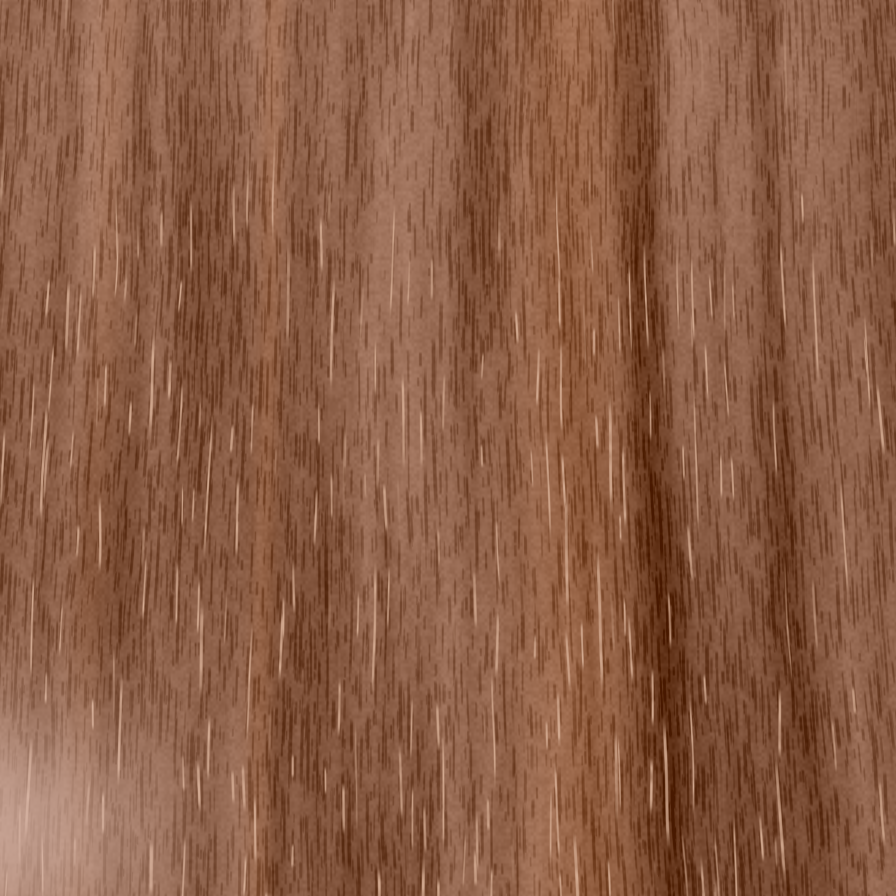
Give the GLSL for this texture, as a WebGL 1 fragment shader.

```glsl
precision highp float;
uniform vec2 u_resolution;

const vec3 DARK_WOOD = vec3(0.35, 0.185, 0.10);
const vec3 PALE_WOOD = vec3(0.77, 0.61, 0.54);
const vec3 WARM_TINT = vec3(0.025, -0.015, -0.055);
const vec3 SCRATCH = vec3(0.83, 0.67, 0.57);
const vec3 SHEEN = vec3(0.81, 0.68, 0.63);

float hash(vec2 p) {
  return fract(sin(dot(p, vec2(127.1, 311.7))) * 43758.545);
}

float noise(vec2 p) {
  vec2 i = floor(p);
  vec2 f = fract(p);
  f = f * f * (3.0 - 2.0 * f);
  float low = mix(hash(i), hash(i + vec2(1.0, 0.0)), f.x);
  float high = mix(hash(i + vec2(0.0, 1.0)), hash(i + vec2(1.0, 1.0)), f.x);
  return mix(low, high, f.y);
}

float fbm(vec2 p) {
  float sum = 0.0;
  float weight = 0.5;
  for (int i = 0; i < 4; i++) {
    sum += weight * noise(p);
    p = p * 2.03 + 17.3;
    weight *= 0.5;
  }
  return sum / 0.9375;
}

// Soft vertical band around a centre line
float band(float x, float centre, float width) {
  float d = (x - centre) / width;
  return exp(-d * d);
}

// Tapered strokes, at most one per grid cell, columns shifted at random
float strokes(vec2 p, vec2 grid, float density, float halfWidth, float tilt, float seed) {
  float column = floor(p.x * grid.x);
  float y = p.y * grid.y + 7.0 * hash(vec2(column, seed));
  vec2 id = vec2(column, floor(y)) + seed;
  vec2 f = vec2(fract(p.x * grid.x), fract(y));
  float reach = mix(0.14, 0.49, hash(id + 3.1));
  float along = abs(f.y - 0.5) / reach;
  float lean = tilt * (hash(id + 5.7) - 0.5) * (f.y - 0.5);
  float centre = 0.5 + 0.4 * (hash(id + 9.2) - 0.5) + lean;
  float dist = abs(f.x - centre) / grid.x;
  float thickness = halfWidth * mix(0.6, 1.2, hash(id + 1.9));
  float soft = max(0.0009, 0.6 / u_resolution.y);
  float line = 1.0 - smoothstep(thickness - soft, thickness + soft, dist);
  float chance = hash(id + 12.4);
  float present = smoothstep(chance - 0.06, chance + 0.06, density);
  return line * present * (1.0 - smoothstep(0.55, 1.0, along));
}

void main() {
  vec2 uv = gl_FragCoord.xy / u_resolution;

  // Grain fans out downwards and wavers slightly
  vec2 p = uv;
  p.x = 0.5 + (uv.x - 0.5) / (1.0 + 0.13 * (1.0 - uv.y));
  p.x += 0.012 * (noise(vec2(uv.x * 5.0, uv.y * 3.0)) - 0.5);
  p.x += 0.003 * (noise(vec2(uv.x * 14.0, uv.y * 13.0)) - 0.5);

  // Broad heartwood bands and honey coloured streaks
  float figure = fbm(vec2(p.x * 13.0, p.y * 1.3));
  float streaks = fbm(vec2(p.x * 48.0, p.y * 2.4) + 31.0);
  float heart = band(p.x, 0.72, 0.022) + 0.8 * band(p.x, 0.85, 0.026)
              + 0.55 * band(p.x, 0.34, 0.03) + 0.5 * band(p.x, 0.16, 0.025);
  heart *= 0.55 + 0.7 * noise(vec2(p.x * 6.0, p.y * 3.0));
  float honey = band(p.x, 0.635, 0.07) + 0.7 * band(p.x, 0.31, 0.014)
              + 0.4 * band(p.x, 0.13, 0.02);
  float tone = 0.49 + 0.55 * (figure - 0.5) + 0.35 * (streaks - 0.5);
  tone += 0.07 * honey - 0.25 * heart;
  tone += 0.10 * smoothstep(0.6, 1.0, uv.y) - 0.05 * smoothstep(0.4, 0.9, uv.x);

  // Dark pores, densest in the dark figure
  float density = clamp(0.62 + 1.3 * (0.5 - figure) + 0.3 * heart - 0.1 * honey, 0.15, 0.95);
  float pores = strokes(p, vec2(118.0, 9.0), density, 0.0016, 0.4, 1.0);
  pores = max(pores, 0.85 * strokes(p, vec2(163.0, 17.0), density * 0.8, 0.0013, 0.4, 23.0));
  pores = max(pores, 0.65 * strokes(p, vec2(221.0, 25.0), density * 0.7, 0.0011, 0.3, 47.0));
  tone -= pores * 0.31;

  // Fine surface speckle
  tone += 0.13 * (noise(uv * vec2(330.0, 260.0)) - 0.5);
  tone += 0.06 * (noise(uv * 150.0) - 0.5);

  vec3 color = mix(DARK_WOOD, PALE_WOOD, clamp(tone, -0.2, 1.0));
  color += WARM_TINT * (0.35 + 0.65 * min(honey, 1.0));

  // Pale scratches, absent near the top edge
  float worn = 1.0 - smoothstep(0.68, 0.86, uv.y);
  float scatter = worn * (0.10 + 0.26 * noise(uv * vec2(7.0, 5.0) + 8.0));
  float scratches = strokes(p, vec2(62.0, 5.5), scatter, 0.0013, 0.5, 71.0);
  scratches = max(scratches, strokes(p, vec2(83.0, 10.0), scatter * 0.8, 0.0011, 0.6, 95.0));
  float scratchGlint = 0.65 + 0.35 * noise(uv * vec2(40.0, 90.0));
  color = mix(color, SCRATCH, scratches * scratchGlint);

  // Light reflected in the lower left corner
  vec2 toSheen = (uv - vec2(0.0, 0.07)) / vec2(0.19, 0.15);
  float sheen = exp(-dot(toSheen, toSheen));
  color = mix(color, SHEEN, 0.72 * sheen);
  color += 0.035 * exp(-3.0 * length(uv));

  gl_FragColor = vec4(clamp(color, 0.0, 1.0), 1.0);
}
```
